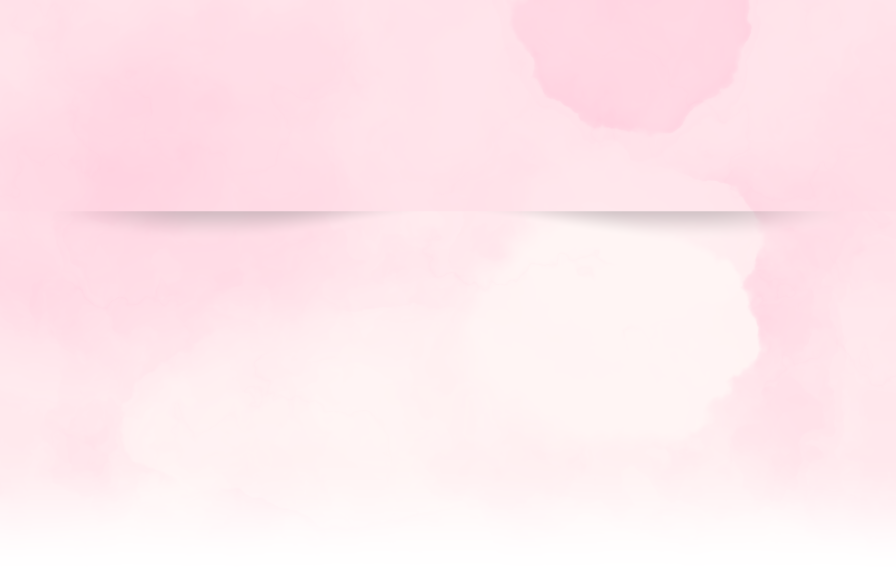
A WebGL 2 fragment shader for this background:

```glsl
#version 300 es
precision highp float;

uniform vec2 u_resolution;
out vec4 outColor;

const vec3 PALE = vec3(1.0, 0.965, 0.96);
const vec3 DEEP = vec3(1.0, 0.79, 0.86);
const vec3 SHADE = vec3(0.70, 0.64, 0.66);
const float FOLD_Y = 0.632;

float hash(vec2 p) {
  return fract(sin(dot(p, vec2(127.1, 311.7))) * 43758.5453);
}

float noise(vec2 p) {
  vec2 i = floor(p), f = fract(p);
  f = f * f * (3.0 - 2.0 * f);
  float low = mix(hash(i), hash(i + vec2(1.0, 0.0)), f.x);
  float high = mix(hash(i + vec2(0.0, 1.0)), hash(i + vec2(1.0)), f.x);
  return mix(low, high, f.y);
}

float fbm(vec2 p) {
  float sum = 0.0, weight = 0.5;
  for (int i = 0; i < 5; i++) {
    sum += weight * noise(p);
    p = mat2(0.8, 0.6, -0.6, 0.8) * p * 2.03 + 17.3;
    weight *= 0.5;
  }
  return sum / 0.97;
}

// Approximate signed distance to an ellipse
float ellipse(vec2 p, vec2 center, vec2 radii) {
  return (length((p - center) / radii) - 1.0) * min(radii.x, radii.y);
}

// Coverage inside a boundary with the given softness
float fill(float d, float softness) {
  return 1.0 - smoothstep(-softness, softness, d);
}

// Pigment gathered along a drying edge, sharp outside and soft inside
float rim(float d, float width) {
  return smoothstep(0.005, 0.0, d) * exp(min(d, 0.0) / width);
}

// Translucent layers cut from a cloud field
float layers(vec2 p, float scale) {
  float cloud = fbm(p * scale);
  return smoothstep(0.41, 0.44, cloud) + smoothstep(0.51, 0.53, cloud)
       + smoothstep(0.61, 0.64, cloud) - 1.4;
}

// Random offset that makes edges ragged
vec2 ragged(vec2 p, float scale) {
  return vec2(fbm(p * scale), fbm(p * scale + 31.7)) - 0.5;
}

// Amount of pink pigment in the watercolour
float pigment(vec2 p, float aspect) {
  vec2 q = p + 0.10 * ragged(p, 7.0) + 0.035 * ragged(p, 24.0);
  float broken = smoothstep(0.35, 0.6, fbm(p * 9.0 + 4.0));

  // Broad washes
  float t = mix(0.14, 0.31, smoothstep(0.15, 0.75, p.y));
  t += 0.26 * fill(ellipse(q, vec2(0.14, 0.60), vec2(0.50, 0.19)), 0.12);
  t += 0.17 * fill(ellipse(q, vec2(0.0, 0.28), vec2(0.24, 0.30)), 0.08);
  t += 0.20 * fill(ellipse(q, vec2(aspect, 0.44), vec2(0.29, 0.38)), 0.09);
  t += 0.20 * fill(ellipse(q, vec2(0.19, 0.74), vec2(0.17, 0.14)), 0.07);
  t += 0.12 * fill(ellipse(q, vec2(0.42, 0.88), vec2(0.21, 0.11)), 0.03);
  t += 0.05 * layers(q, 4.5) + 0.025 * layers(q + 8.0, 11.0);

  // Pale pools
  float pool = ellipse(q, vec2(1.05, 0.43), vec2(0.25, 0.19));
  float upperPool = ellipse(q, vec2(1.10, 0.58), vec2(0.22, 0.17));
  float lowPool = ellipse(q, vec2(0.62, 0.28), vec2(0.40, 0.19));
  float rightSide = smoothstep(1.08, 1.26, p.x);
  float softness = mix(0.035, 0.007, rightSide);
  t *= 1.0 - 0.40 * fill(lowPool, 0.06);
  t *= 1.0 - 0.50 * fill(upperPool, softness);
  t *= 1.0 - 0.82 * fill(pool, softness);
  float edge = min(pool, upperPool);
  t += 0.24 * rim(-edge, 0.022) * broken * rightSide;
  t += 0.10 * rim(-lowPool, 0.018) * broken * smoothstep(0.9, 0.6, p.x);

  // Deep stain at the top
  float stain = ellipse(q, vec2(1.108, 0.97), vec2(0.205, 0.19));
  t += 0.44 * fill(stain, 0.010) + 0.22 * rim(stain, 0.022) * broken;
  t += 0.08 * rim(stain - 0.025, 0.03);

  // Fine veins
  float vein = abs(fbm(q * 5.0 + 12.0) - 0.5);
  return t + 0.09 * exp(-vein * 90.0) * broken * smoothstep(0.1, 0.4, p.y);
}

// Two curved shadows meeting at the middle of the fold
float foldShadow(vec2 uv) {
  float side = abs(uv.x - 0.5);
  float swell = smoothstep(0.0, 0.25, side) * (1.0 - 0.5 * smoothstep(0.30, 0.47, side));
  float drop = FOLD_Y - uv.y;
  float depth = 0.004 + 0.046 * swell;
  float ends = smoothstep(0.02, 0.20, side) * (1.0 - smoothstep(0.28, 0.46, side));
  float falloff = 1.0 - smoothstep(-0.3, 1.0, drop / depth);
  return ends * falloff * smoothstep(-0.0015, 0.0015, drop);
}

void main() {
  vec2 uv = gl_FragCoord.xy / u_resolution;
  float aspect = u_resolution.x / u_resolution.y;
  vec2 p = vec2(uv.x * aspect, uv.y);

  // Upper sheet carries an extra veil of pink
  float t = pigment(p, aspect);
  float upper = smoothstep(FOLD_Y - 0.0015, FOLD_Y + 0.0015, uv.y);
  t = mix(t, 0.28 + 0.58 * t, upper);
  vec3 color = mix(PALE, DEEP, clamp(t, 0.0, 1.05));

  // White fade at the foot, then the fold shadow
  color = mix(vec3(1.0), color, smoothstep(-0.01, 0.21, uv.y));
  color = mix(color, SHADE, 0.68 * foldShadow(uv));
  outColor = vec4(color, 1.0);
}
```
